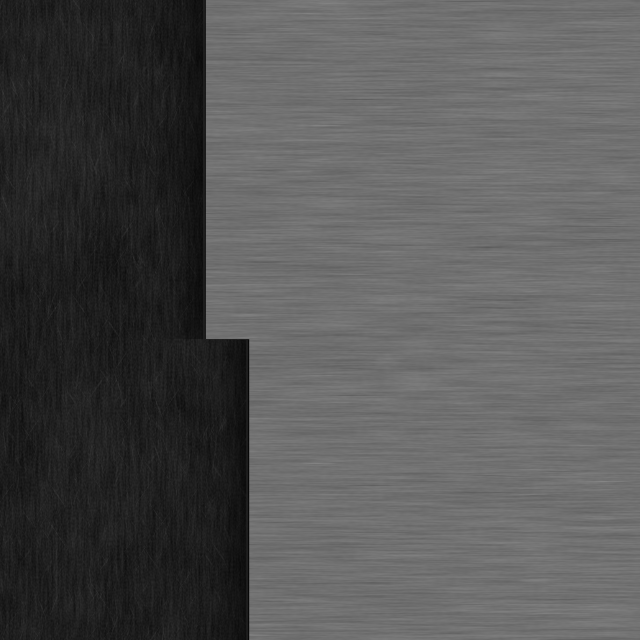
This texture is drawn by a WebGL 2 fragment shader. Its source:

```glsl
#version 300 es
precision highp float;

uniform vec2 u_resolution;
out vec4 fragColor;

const float STEP_Y = 0.470;
const float UPPER_EDGE = 0.3216;
const float LOWER_EDGE = 0.3893;
const vec3 STEEL = vec3(0.442);
const vec3 SLATE = vec3(0.112);

float hash(vec2 p) {
    vec3 q = fract(vec3(p.xyx) * 0.1031);
    q += dot(q, q.yzx + 33.33);
    return fract((q.x + q.y) * q.z);
}

vec2 gradient(vec2 cell) {
    float angle = 6.28319 * hash(cell);
    return vec2(cos(angle), sin(angle));
}

// Gradient noise, roughly -0.7 to 0.7
float noise(vec2 p) {
    vec2 i = floor(p), f = p - i;
    vec2 u = f * f * f * (f * (f * 6.0 - 15.0) + 10.0);
    vec2 e = vec2(1.0, 0.0);
    float low = mix(dot(gradient(i), f), dot(gradient(i + e.xy), f - e.xy), u.x);
    float high = mix(dot(gradient(i + e.yx), f - e.yx), dot(gradient(i + e.xx), f - e.xx), u.x);
    return mix(low, high, u.y);
}

float fbm(vec2 p, int octaves) {
    float sum = 0.0, amplitude = 0.6;
    for (int i = 0; i < octaves; i++) {
        sum += amplitude * noise(p);
        p = p * 2.03 + 17.3;
        amplitude *= 0.6;
    }
    return sum;
}

float glow(vec2 p, vec2 center, vec2 radius) {
    vec2 q = (p - center) / radius;
    return exp(-dot(q, q));
}

// Thin broken hairlines running along the given angle
float scratches(vec2 p, float angle, vec2 scale, float seed) {
    float c = cos(angle), s = sin(angle);
    vec2 q = vec2(c * p.x + s * p.y, c * p.y - s * p.x) * scale + seed;
    return smoothstep(0.34, 0.62, noise(q));
}

vec3 brushedSteel(vec2 p) {
    float tone = 0.014 * noise(vec2(p.x * 1.5, p.y * 24.0) + 7.0);
    tone += 0.030 * noise(vec2(p.x * 3.0, p.y * 95.0) + 31.0);
    tone += 0.040 * noise(vec2(p.x * 7.0, p.y * 230.0) + 53.0);
    tone += 0.045 * noise(vec2(p.x * 16.0, p.y * 390.0) + 71.0);
    tone += 0.020 * noise(vec2(p.x * 90.0, p.y * 410.0) + 90.0);
    tone += 0.045 * scratches(p, 0.012, vec2(9.0, 210.0), 120.0);
    tone -= 0.050 * scratches(p, -0.006, vec2(6.0, 240.0), 160.0);
    return STEEL + tone;
}

vec3 wornSlate(vec2 p, float inset) {
    // Broad worn and dark patches
    float tone = 0.030 * glow(p, vec2(0.07, 0.77), vec2(0.13, 0.19));
    tone += 0.022 * glow(p, vec2(0.14, 0.27), vec2(0.10, 0.13));
    tone += 0.016 * glow(p, vec2(0.35, 0.25), vec2(0.03, 0.04));
    tone -= 0.022 * glow(p, vec2(0.15, 0.60), vec2(0.04, 0.09));
    tone -= 0.022 * glow(p, vec2(0.03, 0.40), vec2(0.04, 0.10));
    tone += 0.040 * fbm(p * vec2(13.0, 10.0) + 5.0, 4);

    // Vertical grain and fine speckle
    tone += 0.030 * noise(vec2(p.x * 130.0, p.y * 9.0) + 40.0);
    tone += 0.045 * noise(vec2(p.x * 300.0, p.y * 28.0) + 83.0);
    tone += 0.042 * noise(p * vec2(390.0, 250.0) + 11.0);

    // Crossing scratches
    for (int i = 0; i < 6; i++) {
        float k = float(i);
        float angle = 1.5708 + (k - 2.5) * 0.24;
        tone += 0.038 * scratches(p, angle, vec2(18.0, 260.0), 200.0 + 37.0 * k);
    }

    // Shade towards the right edge
    float shade = 0.52 * exp(-pow(inset / 0.036, 1.4));
    return max((SLATE + tone) * (1.0 - shade), 0.025);
}

void main() {
    vec2 p = gl_FragCoord.xy / u_resolution;
    float aa = 0.75 / min(u_resolution.x, u_resolution.y);

    // Stepped outline of the dark panel
    float lower = max(p.x - LOWER_EDGE, p.y - STEP_Y);
    float outline = min(p.x - UPPER_EDGE, lower);
    float edgeX = mix(LOWER_EDGE, UPPER_EDGE, smoothstep(-aa, aa, p.y - STEP_Y));
    float inset = max(edgeX - p.x, 0.0);

    // Narrow rim and dark seam
    vec3 slate = wornSlate(p, inset);
    float rim = smoothstep(0.0052, 0.0038, inset) * smoothstep(0.0012, 0.0022, inset);
    slate = mix(slate, vec3(0.145), 0.65 * rim);
    slate *= 1.0 - 0.6 * smoothstep(-0.0022, -0.0008, outline);

    float metalMask = smoothstep(-aa, aa, outline);
    vec3 color = mix(slate, brushedSteel(p), metalMask);
    fragColor = vec4(color, 1.0);
}
```
